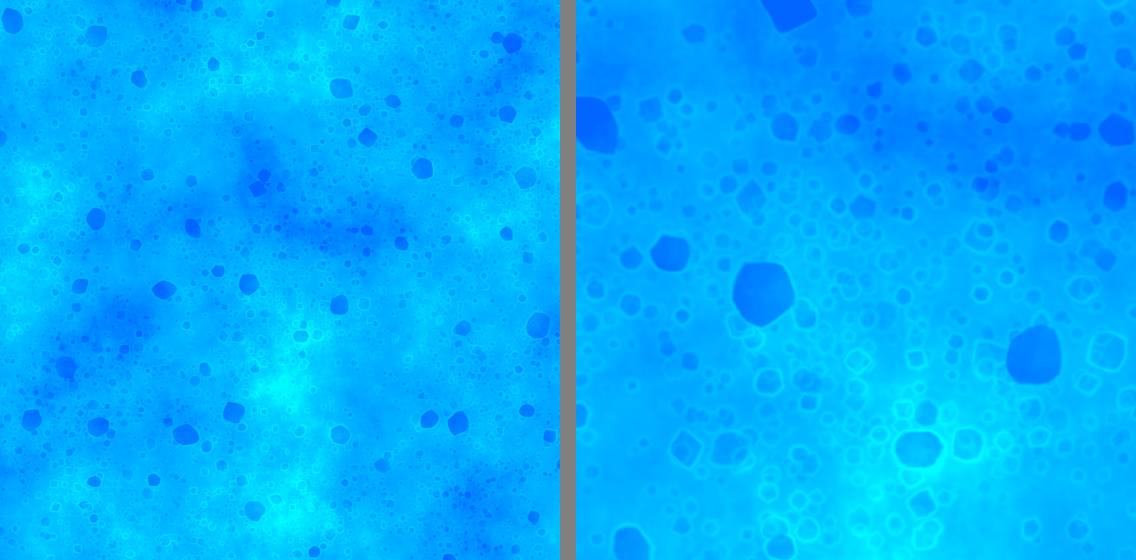
Left: the whole. Right: its middle third, enlarged.
Reproduce this texture procedurally as a Shadertoy shader.

```glsl
vec3 hash3(vec2 cell)
{
    vec3 h = fract(cell.xyx * vec3(0.1031, 0.1030, 0.0973));
    h += dot(h, h.yxz + 33.33);
    return fract((h.xxy + h.yzz) * h.zyx);
}

float cornerSlope(vec2 cell, vec2 offset)
{
    float angle = 6.2832 * hash3(cell + 71.0).x;
    return dot(vec2(cos(angle), sin(angle)), offset);
}

float gradientNoise(vec2 p)
{
    vec2 cell = floor(p), f = fract(p);
    vec2 blend = f * f * f * (f * (f * 6.0 - 15.0) + 10.0);
    vec2 e = vec2(1.0, 0.0);
    float low = mix(cornerSlope(cell, f), cornerSlope(cell + e, f - e), blend.x);
    float high = mix(cornerSlope(cell + e.yx, f - e.yx), cornerSlope(cell + 1.0, f - 1.0), blend.x);
    return mix(low, high, blend.y);
}

float clouds(vec2 p)
{
    float sum = 0.0, amplitude = 1.0;
    for (int octave = 0; octave < 7; octave++)
    {
        sum += amplitude * gradientNoise(p);
        p = mat2(1.6, 1.2, -1.2, 1.6) * p + 17.3;
        amplitude *= 0.62;
    }
    return sum;
}

// Scattered rounded polygons: x is the dark fill, y is the pale rim
vec2 bubbles(vec2 uv, float cells, float density, vec2 radii, vec2 depths)
{
    vec2 p = uv * cells;
    vec2 result = vec2(0.0);
    float cover = 0.0;
    for (int j = -1; j <= 1; j++)
    for (int i = -1; i <= 1; i++)
    {
        vec2 cell = floor(p) + vec2(i, j);
        vec3 place = hash3(cell + cells * 3.0);
        vec3 form = hash3(cell + cells * 5.0 + 40.0);
        vec3 tone = hash3(cell + cells * 7.0 + 90.0);
        vec2 center = cell + place.xy;
        float crowding = 1.0 + 1.6 * gradientNoise(center / cells * 5.0 + 8.0);
        if (place.z > density * crowding) continue;

        // Turn and stretch each polygon, then soften its corners
        float turn = 6.2832 * form.x;
        vec2 q = mat2(cos(turn), sin(turn), -sin(turn), cos(turn)) * (p - center) / cells;
        q.x *= mix(0.78, 1.12, tone.z);
        float sector = 6.2832 / (4.0 + floor(form.y * 3.0));
        float angle = mod(atan(q.y, q.x), sector) - 0.5 * sector;
        float radius = mix(radii.x, radii.y, form.z * form.z);
        float wobble = 0.22 * gradientNoise(q / radius * 0.9 + form.xy * 50.0);
        float d = length(q) * mix(1.0, cos(angle), 0.5) - radius * (1.0 + wobble);

        float fill = smoothstep(0.0014, -0.0014, d);
        float shade = mix(depths.x, depths.y, tone.x) * (1.0 + 0.22 * q.x / radius);
        float rim = exp(-pow((d - 0.0013) / 0.0015, 2.0)) * mix(0.25, 1.0, tone.y);
        result = max(result, vec2(fill * shade, rim));
        cover = max(cover, fill);
    }
    return vec2(result.x, result.y * (1.0 - 0.7 * cover));
}

void mainImage(out vec4 fragColor, in vec2 fragCoord)
{
    vec2 uv = fragCoord / iResolution.y;

    // Calm midtones with stronger pale and deep patches
    float cloud = clouds(uv * 3.6 + vec2(4.7, 2.3));
    float patches = cloud * (0.62 + 0.8 * abs(cloud));
    float green = 0.685 + patches * (cloud > 0.0 ? 0.23 : 0.22);
    green = max(green, 0.52 + 0.25 * (green - 0.52));

    // Fine mottling, livelier away from the calm midtones
    float mottle = gradientNoise(uv * 55.0) + gradientNoise(uv * 105.0 + 9.0) + gradientNoise(uv * 190.0 + 5.0);
    green += mottle * (0.014 + 0.02 * min(abs(cloud), 1.0));

    // Bubbles from large and deep to tiny and faint
    vec2 large = bubbles(uv, 9.0, 0.6, vec2(0.010, 0.0195), vec2(0.11, 0.21));
    vec2 medium = bubbles(uv, 22.0, 0.38, vec2(0.006, 0.0095), vec2(0.03, 0.13));
    vec2 small = bubbles(uv, 48.0, 0.55, vec2(0.0036, 0.0058), vec2(0.0, 0.12));
    vec2 tiny = bubbles(uv, 84.0, 0.45, vec2(0.002, 0.0033), vec2(0.0, 0.09));

    float deepness = clamp(0.8 - 0.9 * cloud, 0.35, 1.3);
    float fill = max(max(large.x, medium.x), deepness * max(small.x, tiny.x));
    float rim = max(max(large.y * 0.085, medium.y * 0.1), max(small.y * 0.085, tiny.y * 0.055));
    rim *= 1.0 - smoothstep(0.1, 0.16, large.x) * 0.8;
    green += rim * clamp(1.0 + cloud, 0.5, 1.5) - fill;

    fragColor = vec4(0.0, clamp(green, 0.4, 0.98), 1.0, 1.0);
}
```
